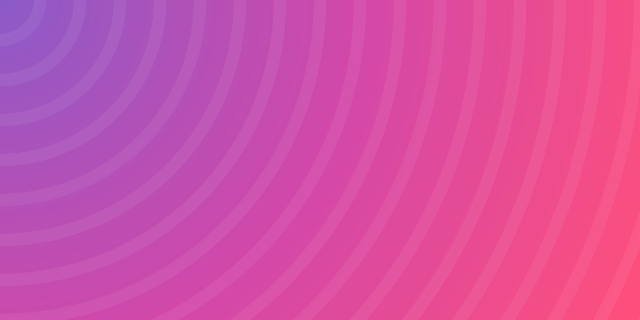
This background is drawn by a WebGL 2 fragment shader. Its source:

```glsl
#version 300 es
precision highp float;
// Faint concentric rings spreading from the top left over a violet to coral radial gradient.

uniform vec2 u_resolution;
out vec4 fragColor;

// Three-stop blend from the centre (0) to the far corner (1)
vec3 radialGradient(float t) {
    vec3 violet = vec3(0.545, 0.355, 0.785);
    vec3 magenta = vec3(0.825, 0.282, 0.662);
    vec3 coral = vec3(1.0, 0.31, 0.48);
    vec3 inner = mix(violet, magenta, clamp(t * 2.0, 0.0, 1.0));
    return mix(inner, coral, clamp(t * 2.0 - 1.0, 0.0, 1.0));
}

// Coverage of evenly spaced rings, the first one a full spacing from the centre
float ringMask(float radius, float pixel) {
    float spacing = 0.125;
    float nearest = spacing * max(1.0, floor(radius / spacing + 0.5));
    float edge = abs(radius - nearest) - 0.0195;
    return 1.0 - smoothstep(-0.5 * pixel, 0.5 * pixel, edge);
}

void main() {
    // Canvas height is one unit, measured from the top left corner
    float pixel = 1.0 / u_resolution.y;
    vec2 fromCorner = vec2(gl_FragCoord.x, u_resolution.y - gl_FragCoord.y) * pixel;
    float radius = length(fromCorner);
    float farthest = length(u_resolution) * pixel;

    vec3 color = radialGradient(radius / farthest);
    color = mix(color, vec3(1.0), 0.06 * ringMask(radius, pixel));
    fragColor = vec4(color, 1.0);
}
```
